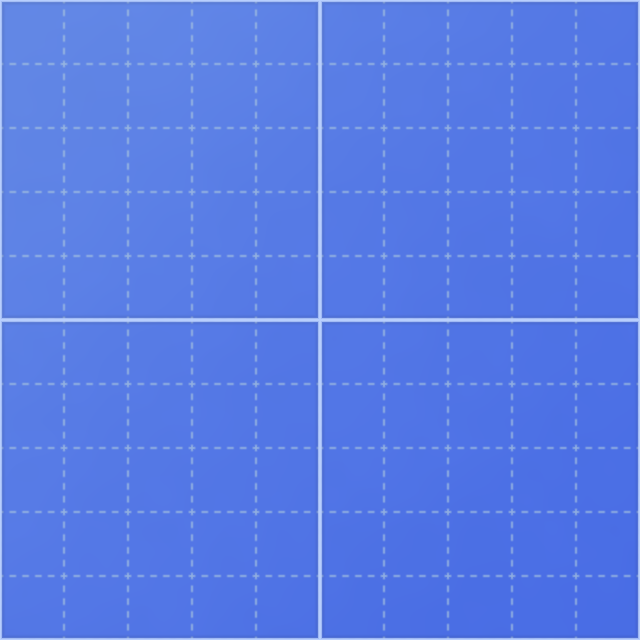
This pattern is drawn by a Shadertoy shader. Its source:

```glsl
// Drafting grid: solid pale rules bound 2 x 2 large blocks, and each block is
// split 5 x 5 by dashed rules, over a blue diagonal gradient with faint mottling.
// Distances to repeated lines give soft masks, in units of the canvas.

#define BLOCKS 2.0
#define CELLS 10.0
#define DASHES_PER_CELL 5.0
#define DASH_FILL 0.52
#define RULE_WIDTH 0.0060
#define DASH_WIDTH 0.0036
#define SOFTNESS 0.0016
#define DASH_OPACITY 0.60
#define HALO_DARKNESS 0.10
#define MOTTLE 0.012

const vec3 BLUE_LIGHT = vec3(0.385, 0.530, 0.900);
const vec3 BLUE_MID   = vec3(0.330, 0.470, 0.900);
const vec3 BLUE_DEEP  = vec3(0.285, 0.425, 0.895);
const vec3 RULE_COLOR = vec3(0.720, 0.810, 0.995);
const vec3 DASH_COLOR = vec3(0.670, 0.780, 0.870);

float hash(vec2 p) {
    p = fract(p * vec2(0.1031, 0.1030));
    p += dot(p, p.yx + 33.33);
    return fract((p.x + p.y) * p.x);
}

float valueNoise(vec2 p) {
    vec2 i = floor(p), f = fract(p);
    f = f * f * (3.0 - 2.0 * f);
    return mix(mix(hash(i), hash(i + vec2(1, 0)), f.x),
               mix(hash(i + vec2(0, 1)), hash(i + vec2(1, 1)), f.x), f.y);
}

// Distance on each axis to the nearest of n evenly spaced lines
vec2 lineDistance(vec2 uv, float n) {
    return abs(fract(uv * n + 0.5) - 0.5) / n;
}

// Soft coverage of a band with the given half width
vec2 band(vec2 d, float halfWidth, float soft) {
    return 1.0 - smoothstep(halfWidth - soft, halfWidth + soft, d);
}

void mainImage(out vec4 fragColor, in vec2 fragCoord) {
    vec2 uv = fragCoord / iResolution.xy;
    float soft = max(SOFTNESS, 0.75 / min(iResolution.x, iResolution.y));

    // Diagonal gradient from the upper left, with broad uneven tint
    float t = (uv.x + 1.0 - uv.y) * 0.5;
    vec3 color = mix(BLUE_LIGHT, BLUE_MID, smoothstep(0.0, 0.55, t));
    color = mix(color, BLUE_DEEP, smoothstep(0.4, 1.0, t));
    float tint = 0.6 * valueNoise(uv * 7.0) + 0.4 * valueNoise(uv * 23.0);
    color += MOTTLE * (tint - 0.5);

    // Dashed rules, with a dash centred on every crossing
    float dashCount = CELLS * DASHES_PER_CELL;
    vec2 dash = band(lineDistance(uv, dashCount), 0.5 * DASH_FILL / dashCount, soft * 1.4);
    vec2 thin = band(lineDistance(uv, CELLS), 0.5 * DASH_WIDTH, soft) * dash.yx;
    float dashed = max(thin.x, thin.y) + 0.25 * thin.x * thin.y;
    color = mix(color, DASH_COLOR, DASH_OPACITY * dashed);

    // Solid rules, edged by a narrow darker halo
    vec2 d = lineDistance(uv, BLOCKS);
    vec2 halo = band(d, RULE_WIDTH, 0.004);
    color *= 1.0 - HALO_DARKNESS * max(halo.x, halo.y);
    vec2 rule = band(d, 0.5 * RULE_WIDTH, soft);
    color = mix(color, RULE_COLOR, max(rule.x, rule.y));

    fragColor = vec4(color, 1.0);
}
```
